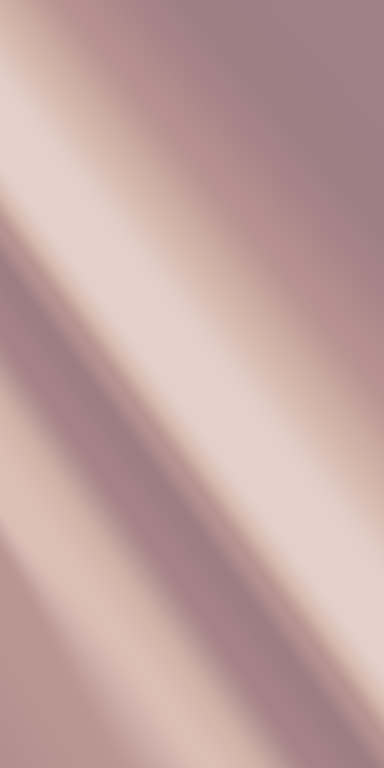
Write a Shadertoy shader that draws this background.

```glsl
// Folded rose satin: soft diagonal bands of cream, peach and mauve.
// Every pixel is mapped to a depth across the slightly fanning folds,
// then smooth ramps blend one tone into the next along that depth.

// Depth of the fold through p (x right, y down, in canvas widths);
// lower folds run steeper, so the lines v = d + (1.25 + 0.17 d) u fan out.
float foldDepth(vec2 p) {
    return (p.y - 1.25 * p.x) / (1.0 + 0.17 * p.x);
}

void blend(inout vec3 tone, vec3 next, float from, float to, float d) {
    tone = mix(tone, next, smoothstep(from, to, d));
}

void mainImage(out vec4 fragColor, in vec2 fragCoord) {
    vec2 uv = fragCoord / iResolution.xy;
    vec2 p = vec2(uv.x, 2.0 * (1.0 - uv.y));
    float d = foldDepth(p);

    vec3 mauve = vec3(0.64, 0.505, 0.53);
    vec3 clay  = vec3(0.71, 0.565, 0.56);
    vec3 peach = vec3(0.83, 0.71, 0.665);
    vec3 cream = vec3(0.893, 0.815, 0.79);
    vec3 blush = vec3(0.86, 0.745, 0.715);

    // Shaded upper fold rising to the broad highlight
    vec3 tone = mix(vec3(0.625, 0.505, 0.54), vec3(0.61, 0.50, 0.515),
                    smoothstep(-0.95, -0.58, d));
    blend(tone, vec3(0.65, 0.51, 0.53), -0.58, -0.44, d);
    blend(tone, clay, -0.47, -0.22, d);
    blend(tone, peach, -0.24, 0.06, d);
    blend(tone, cream, 0.0, 0.24, d);

    // Crisp underside of the highlight, then the dark crease
    blend(tone, peach, 0.42, 0.54, d);
    blend(tone, vec3(0.715, 0.575, 0.565), 0.50, 0.585, d);
    blend(tone, vec3(0.615, 0.485, 0.51), 0.59, 0.69, d);
    blend(tone, vec3(0.65, 0.51, 0.53), 0.69, 0.82, d);

    // Second, fainter highlight
    blend(tone, peach, 0.85, 1.08, d);
    blend(tone, blush, 1.05, 1.20, d);

    // Lower fold, whose edge softens away from the left side
    float softness = 0.06 + 0.12 * smoothstep(0.0, 0.35, p.x);
    blend(tone, vec3(0.73, 0.59, 0.575), 1.38 - softness, 1.38 + softness, d);
    blend(tone, mix(clay, mauve, 0.15), 1.55, 2.05, d);

    fragColor = vec4(tone, 1.0);
}
```
